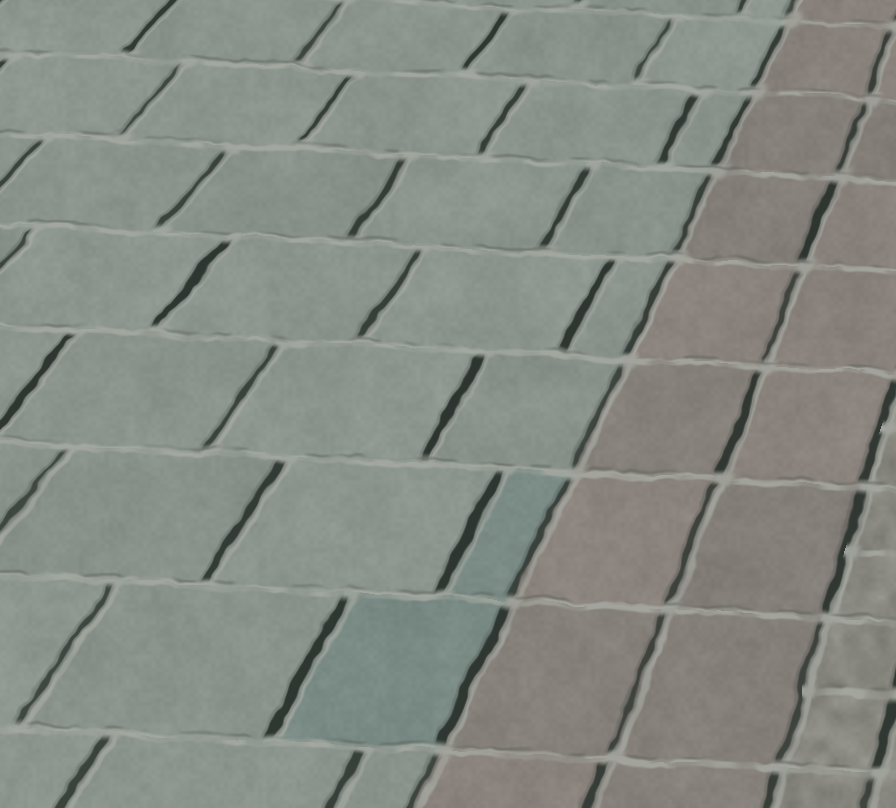
Give the GLSL for this texture, as a Shadertoy shader.

```glsl
// Paving seen in perspective: staggered green-grey setts, a two-wide brown band, small grey cobbles.
// The canvas is projected onto the ground (u across, v along the rows); joints are signed
// distances in canvas units, each drawn as a dark slit beside a pale, worn edge.

float hash(vec2 p) {
    vec3 q = fract(vec3(p.xyx) * vec3(0.1031, 0.1030, 0.0973));
    q += dot(q, q.yzx + 33.33);
    return fract((q.x + q.y) * q.z);
}

float noise(vec2 p) {
    vec2 i = floor(p), f = fract(p);
    f = f * f * (3.0 - 2.0 * f);
    return mix(mix(hash(i), hash(i + vec2(1, 0)), f.x),
               mix(hash(i + vec2(0, 1)), hash(i + vec2(1, 1)), f.x), f.y);
}

float nearest(float a, float b) {
    return abs(a) < abs(b) ? a : b;
}

// Soft band of the given half width around zero
float band(float d, float halfWidth) {
    return 1.0 - smoothstep(halfWidth - 0.0015, halfWidth + 0.0022, abs(d));
}

void mainImage(out vec4 fragColor, in vec2 fragCoord) {
    // Canvas position, y downwards, with slightly wobbly edges
    vec2 p = vec2(fragCoord.x, iResolution.y - fragCoord.y) / iResolution.x;
    vec2 q = p + 0.006 * (vec2(noise(p * 28.0), noise(p * 28.0 + 40.0)) - 0.5)
               + 0.003 * (vec2(noise(p * 95.0), noise(p * 95.0 + 70.0)) - 0.5);

    // Ground projection: depth grows towards the viewer
    float depth = q.y - 0.053 * q.x + 1.5365;
    float u = (q.x - 1.5768) / depth;
    float v = 19.7 - 29.82 / depth;
    float row = floor(v);
    float bandLeft = -0.463, bandRight = -0.302;

    // Vertical joints of the three zones; the green rows alternate their offset
    float odd = mod(row, 2.0);
    float greenStart = bandLeft - mix(0.082, 0.037, odd);
    float column, joint;
    if (u < bandLeft) {
        float t = (u - greenStart) / 0.12;
        column = floor(t);
        joint = greenStart + 0.12 * min(round(t), 0.0);
    } else if (u < bandRight) {
        float t = (u - bandLeft) / 0.0805;
        column = 20.0 + floor(t);
        joint = bandLeft + 0.0805 * round(t);
    } else {
        float t = (u - bandRight) / 0.046;
        column = 40.0 + floor(t);
        joint = bandRight + 0.046 * round(t);
    }
    float du = nearest(u - joint, nearest(u - bandLeft, u - bandRight));
    float jointId = floor((u - du) * 1000.0 + 0.2);
    float dx = du * depth * 0.9;

    // Row joints; the cobbles on the right are half as deep
    float split = u > bandRight ? 2.0 : 1.0;
    float dy = (v - round(v * split) / split) * depth * depth / 29.82;
    vec2 cell = vec2(column, floor(v * split) + 7.0);

    // Stone colours with variation per sett
    float tone = hash(cell + 11.0) - 0.5;
    vec3 green = vec3(0.54, 0.58, 0.55) + 0.022 * tone;
    if (column >= -1.0 && u > greenStart && row > 4.5 && row < 6.5)
        green = vec3(0.475, 0.54, 0.52);
    vec3 brown = vec3(0.53, 0.505, 0.482) + vec3(0.03, 0.022, 0.018) * tone;
    vec3 grey = vec3(0.53, 0.53, 0.50) + 0.04 * tone;
    float aa = 0.0015;
    vec3 color = mix(green, brown, smoothstep(-aa, aa, (u - bandLeft) * depth));
    color = mix(color, grey, smoothstep(-aa, aa, (u - bandRight) * depth));

    // Surface blotches and fine grain; cobbles are rougher
    color += 0.028 * (noise(p * 22.0) - 0.5) + 0.025 * (noise(p * 75.0 + 9.0) - 0.5);
    color += 0.025 * (noise(p * 210.0) - 0.5);
    if (u > bandRight) color += 0.09 * (noise(p * 60.0 + 5.0) - 0.5);

    // Pale worn edges: broken along the rows, steady beside the slits, full at corners
    vec3 pale = vec3(0.65, 0.665, 0.635);
    float scale = depth / 2.0;
    float wear = smoothstep(0.25, 0.75, noise(vec2(p.x * 42.0, row * 5.0 + dy * 60.0)));
    float rowEdge = band(dy - 0.001, 0.0032 * scale) * (0.3 + 0.55 * wear);
    float sideEdge = band(dx - 0.0065 * scale, 0.0032 * scale) * (0.5 + 0.35 * noise(p * 35.0));
    float corner = 1.0 - smoothstep(0.005, 0.014, length(vec2(dx - 0.005, dy)));
    color = mix(color, pale, max(max(rowEdge, sideEdge), 0.75 * corner));

    // Thin broken shade on the upper side of each row joint
    float rowShade = band(dy + 0.0045 * scale, 0.0012) * smoothstep(0.4, 0.8, noise(p * 48.0 + 31.0));
    color = mix(color, vec3(0.36, 0.38, 0.35), 0.5 * rowShade);

    // Dark slits of uneven width, closing where they meet a row joint
    float jointHash = hash(vec2(jointId + 900.0, row + 3.0));
    float slitWidth = scale * (0.0022 + 0.0022 * jointHash + 0.0024 * (noise(p * 55.0) - 0.4));
    float open = smoothstep(0.002, 0.011, abs(dy));
    float halo = band(dx + 0.001, slitWidth + 0.003) * 0.22;
    float slit = band(dx + 0.001, slitWidth) * (0.78 + 0.2 * jointHash);
    color = mix(color, vec3(0.17, 0.20, 0.18), max(halo, slit) * open);

    fragColor = vec4(color, 1.0);
}
```
